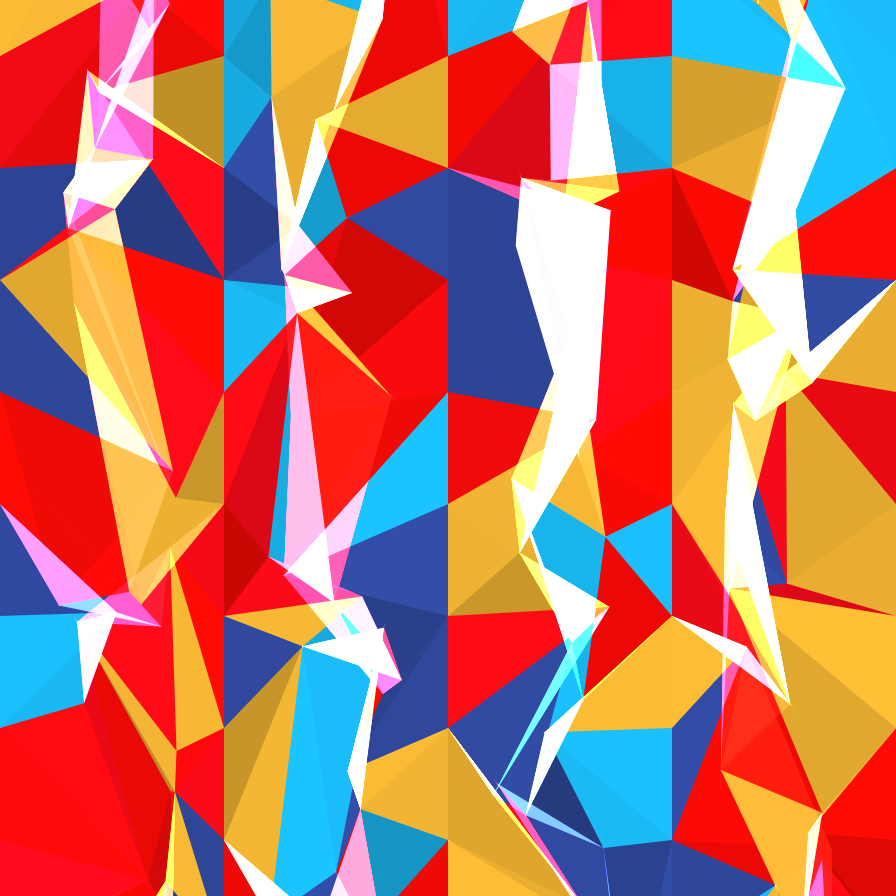
Reproduce this background procedurally as a Shadertoy shader.

```glsl
// Crumpled paper facets: four columns of a triangle mesh whose inner vertices
// are scattered until it folds over itself, mostly along each column's middle.
// Overlapping facets add their light and turn white, pink, yellow or cyan.

float hash(vec2 p) {
    vec3 q = fract(p.xyx * vec3(0.1031, 0.1030, 0.0973));
    q += dot(q, q.yzx + 33.33);
    return fract((q.x + q.y) * q.z);
}

float cross2(vec2 a, vec2 b) {
    return a.x * b.y - a.y * b.x;
}

// Mesh vertex in canvas units: pinned on column borders, scattered inside.
vec2 meshVertex(vec2 id) {
    float slot = mod(id.x, 4.0);
    vec2 offset = vec2(0.0);
    if (slot > 0.5) {
        vec2 jitter = 2.0 * vec2(hash(id + 17.3), hash(id + 71.9)) - 1.0;
        float gather = 0.9 * (2.0 - slot);
        offset = jitter * vec2(1.2, 0.95) + vec2(gather, 0.0);
    }
    return (id + offset + vec2(0.0, 0.5)) / vec2(16.0, 8.0);
}

// Soft coverage on the inner side of the edge from a to b.
float edgeCoverage(vec2 p, vec2 a, vec2 b, float side, float pixel) {
    vec2 e = b - a;
    float d = side * cross2(e, p - a) / max(length(e), 1e-5);
    return clamp(0.5 + d / pixel, 0.0, 1.0);
}

float triangle(vec2 p, vec2 a, vec2 b, vec2 c, float pixel) {
    float side = sign(cross2(b - a, c - a));
    return edgeCoverage(p, a, b, side, pixel)
         * edgeCoverage(p, b, c, side, pixel)
         * edgeCoverage(p, c, a, side, pixel);
}

// Ink picked by one random value, facet shade by another.
vec3 facetColor(float pick, float light) {
    vec3 red = vec3(1.0, 0.04, 0.02 + 0.15 * max(fract(light * 7.0) - 0.4, 0.0));
    vec3 ink = pick < 0.48 ? red
             : pick < 0.69 ? vec3(0.95, 0.71, 0.20)
             : pick < 0.84 ? vec3(0.10, 0.73, 0.96)
             : vec3(0.19, 0.29, 0.63);
    return ink * mix(0.70, 1.06, pow(light, 0.4));
}

void mainImage(out vec4 fragColor, in vec2 fragCoord) {
    float pixel = 1.0 / iResolution.y;
    vec2 p = fragCoord * pixel;

    // Keep samples inside their column so its borders stay crisp.
    float column = floor(p.x * 4.0);
    p.x = clamp(p.x, column * 0.25 + 0.5 * pixel, (column + 1.0) * 0.25 - 0.5 * pixel);
    float row = floor(p.y * 8.0 - 0.5);

    vec3 light = vec3(0.0);
    for (int j = -1; j <= 1; j++) {
        for (int i = 0; i < 4; i++) {
            vec2 id = vec2(column * 4.0 + float(i), row + float(j));
            vec2 a = meshVertex(id);
            vec2 b = meshVertex(id + vec2(1.0, 0.0));
            vec2 c = meshVertex(id + vec2(1.0, 1.0));
            vec2 d = meshVertex(id + vec2(0.0, 1.0));

            // Random diagonal: rotate the corners by one step.
            if (hash(id + 5.7) < 0.5) {
                vec2 first = a;
                a = b; b = c; c = d; d = first;
            }

            // Both halves share an ink about half of the time.
            float pickA = hash(id + 131.1);
            float pickB = hash(id + 211.7) < 0.5 ? pickA : hash(id + 307.3);
            light += facetColor(pickA, hash(id + 401.9)) * triangle(p, a, b, c, pixel);
            light += facetColor(pickB, hash(id + 503.3)) * triangle(p, a, c, d, pixel);
        }
    }
    fragColor = vec4(clamp(light, 0.0, 1.0), 1.0);
}
```
